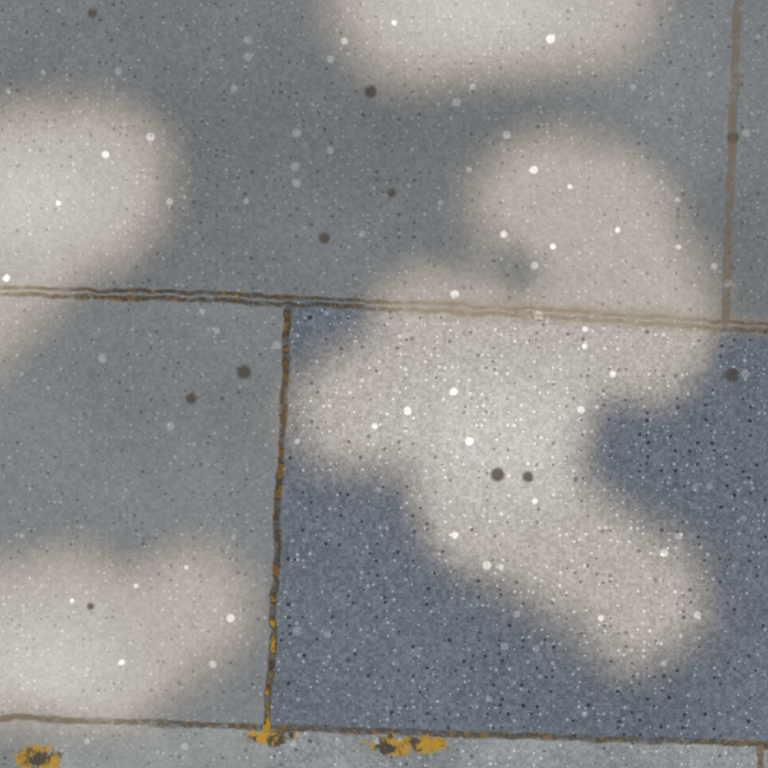
This texture is drawn by a WebGL 1 fragment shader. Its source:

```glsl
precision highp float;
// Worn grey paving slabs under dappled sunlight. Soft capsules form the pools
// of light, bent thin bands form the gritty joints, and layered value noise
// with jittered cell dots gives the stone its grain, glints, pits and moss.

uniform vec2 u_resolution;

const vec3 SHADE_COOL = vec3(0.405, 0.430, 0.465);
const vec3 SHADE_GREY = vec3(0.455, 0.468, 0.475);
const vec3 SUN_STONE = vec3(0.705, 0.680, 0.655);
const vec3 SUN_GLOW = vec3(0.085, 0.087, 0.092);
const vec3 JOINT_DARK = vec3(0.27, 0.245, 0.21);
const vec3 JOINT_SUN = vec3(0.61, 0.54, 0.46);
const vec3 RUST = vec3(0.50, 0.36, 0.20);
const vec3 MOSS = vec3(0.72, 0.54, 0.17);
const float PENUMBRA = 0.048;
const float GRAIN = 0.13;

float hash(vec2 p) {
  vec3 q = fract(vec3(p.xyx) * 0.1031);
  q += dot(q, q.yzx + 33.33);
  return fract((q.x + q.y) * q.z);
}

float noise(vec2 p) {
  vec2 i = floor(p), f = fract(p);
  f = f * f * (3.0 - 2.0 * f);
  return mix(mix(hash(i), hash(i + vec2(1, 0)), f.x),
             mix(hash(i + vec2(0, 1)), hash(i + vec2(1, 1)), f.x), f.y);
}

float fbm(vec2 p) {
  float sum = 0.0, amp = 0.5;
  for (int i = 0; i < 4; i++) {
    sum += amp * noise(p);
    p = mat2(1.6, 1.2, -1.2, 1.6) * p + 7.3;
    amp *= 0.5;
  }
  return sum / 0.9375;
}

// Shadow left by one capsule of light: 0 inside, 1 outside.
float outside(vec2 p, vec2 a, vec2 b, float radius) {
  vec2 ab = b - a;
  float t = clamp(dot(p - a, ab) / dot(ab, ab), 0.0, 1.0);
  return smoothstep(radius - PENUMBRA, radius + PENUMBRA, length(p - a - ab * t));
}

float glow(vec2 p, vec2 centre, vec2 size) {
  vec2 d = (p - centre) / size;
  return exp(-dot(d, d));
}

float band(float d, float halfWidth, float soft) {
  return 1.0 - smoothstep(halfWidth - soft, halfWidth + soft, abs(d));
}

// Random dots, one per cell, present where the hash is below the density.
float specks(vec2 p, float cells, float density, float seed) {
  vec2 id = floor(p * cells) + seed;
  vec2 jitter = 0.3 + 0.4 * vec2(hash(id + 3.1), hash(id + 8.7));
  float radius = mix(0.12, 0.28, hash(id + 5.9));
  float soft = max(0.1, cells / u_resolution.y);
  float dot1 = 1.0 - smoothstep(radius - soft, radius + soft, length(fract(p * cells) - jitter));
  return dot1 * step(hash(id), density);
}

float sunlight(vec2 p) {
  float s = outside(p, vec2(0.55, 1.01), vec2(0.74, 1.02), 0.115);
  s *= outside(p, vec2(-0.05, 0.74), vec2(0.115, 0.765), 0.105);
  s *= outside(p, vec2(-0.06, 0.56), vec2(0.04, 0.67), 0.065);
  s *= outside(p, vec2(0.71, 0.73), vec2(0.77, 0.71), 0.088);
  s *= outside(p, vec2(0.80, 0.68), vec2(0.85, 0.60), 0.085);
  s *= outside(p, vec2(0.56, 0.57), vec2(0.84, 0.555), 0.075);
  s *= outside(p, vec2(0.47, 0.47), vec2(0.69, 0.48), 0.085);
  s *= outside(p, vec2(0.64, 0.45), vec2(0.66, 0.37), 0.10);
  s *= outside(p, vec2(0.64, 0.34), vec2(0.84, 0.215), 0.078);
  s *= outside(p, vec2(-0.05, 0.16), vec2(0.09, 0.17), 0.105);
  s *= outside(p, vec2(0.15, 0.14), vec2(0.25, 0.21), 0.078);
  float notch = 0.75 * glow(p, vec2(0.665, 0.642), vec2(0.032, 0.026));
  return (1.0 - s) * (1.0 - notch);
}

void main() {
  vec2 p = gl_FragCoord.xy / u_resolution;
  float px = 1.0 / u_resolution.y;
  vec2 warp = vec2(fbm(p * 9.0), fbm(p * 9.0 + 31.0)) - 0.5;
  float sun = sunlight(p + warp * 0.035);

  // Signed distances to the joints
  float wobble = (fbm(p * 45.0) - 0.5) * 0.008;
  float midD = p.y - (0.622 - 0.026 * p.x - 0.023 * p.x * p.x) + wobble;
  float lowD = p.y - (0.066 - 0.036 * p.x) + wobble;
  float leftD = p.x - (0.346 + 0.049 * p.y) + wobble;
  float rightD = p.x - (0.944 + 0.04 * (p.y - 0.577)) + wobble * 0.6;
  float lower = 1.0 - smoothstep(-0.004, 0.004, midD);
  float kerb = 1.0 - smoothstep(-0.004, 0.004, lowD);
  float coolSlab = lower * smoothstep(-0.004, 0.004, leftD);

  // Stone tone, slab by slab, then sunlight
  vec3 shade = mix(SHADE_GREY, SHADE_COOL, coolSlab);
  shade += 0.05 * glow(p, vec2(0.88, 0.92), vec2(0.16, 0.13)) + 0.07 * (fbm(p * 6.0) - 0.5);
  shade += 0.03 * lower * (1.0 - coolSlab);
  shade = mix(shade, vec3(0.56, 0.57, 0.57) + warp.x * 0.2, kerb * 0.85);
  float hot = glow(p, vec2(0.66, 0.43), vec2(0.15, 0.10)) + glow(p, vec2(0.03, 0.74), vec2(0.12, 0.08))
            + glow(p, vec2(0.06, 0.13), vec2(0.11, 0.08)) + glow(p, vec2(0.62, 0.99), vec2(0.13, 0.06));
  vec3 col = mix(shade, SUN_STONE + SUN_GLOW * hot, sun);
  col += vec3(0.018, 0.004, -0.012) * sun * (1.0 - sun) * 4.0;

  // Grain, pits and glints
  float rough = mix(0.65, 1.2, coolSlab);
  col += GRAIN * rough * (0.6 * noise(p * 230.0) + 0.4 * noise(p * 410.0 + 9.0) - 0.5);
  col += 0.13 * rough * specks(p, 120.0, 0.16, 11.0);
  col -= 0.13 * rough * specks(p, 105.0, 0.10, 47.0);
  col += 0.28 * specks(p, 48.0, 0.045, 83.0) * (0.4 + 0.6 * sun);
  col = mix(col, JOINT_DARK, 0.7 * specks(p, 30.0, 0.012, 129.0));

  // Joints: dark cracks, sandy where the sun reaches them
  float grit = fbm(p * 110.0);
  float worn = smoothstep(0.25, 0.58, grit);
  float aa = max(0.0025, px);
  float middle = max(band(midD - 0.004, 0.0025, aa), band(midD + 0.005, 0.003, aa));
  float left = band(leftD, 0.0045, aa) * lower * (1.0 - kerb);
  float right = band(rightD, 0.005, aa) * (1.0 - lower);
  float joint = max(max(middle * mix(0.9, 0.55, smoothstep(0.4, 0.6, p.x)), left), right * 0.6);
  joint = max(joint, band(lowD, 0.004, aa) * 0.75);
  joint = max(joint, band(p.x - 0.99, 0.004, aa) * kerb * 0.7);
  float sandy = 0.85 * max(sun, 0.55 * right);
  vec3 fill = mix(JOINT_DARK, JOINT_SUN, sandy);
  fill = mix(fill, RUST, (1.0 - sandy) * smoothstep(0.5, 0.72, grit) * 0.8);
  col = mix(col, JOINT_SUN, 0.4 * band(midD, 0.013, 0.008) * smoothstep(0.42, 0.6, p.x));
  col = mix(col, fill, joint * (0.5 + 0.5 * worn));

  // Ochre moss along the lower edge and up the left joint
  float patches = glow(p, vec2(0.05, 0.012), vec2(0.045, 0.028)) + glow(p, vec2(0.53, 0.03), vec2(0.085, 0.022))
                + glow(p, vec2(0.35, 0.04), vec2(0.045, 0.018)) + 0.75 * left * smoothstep(0.4, 0.15, p.y);
  float moss = smoothstep(0.48, 0.72, patches * (0.45 + 0.75 * grit));
  vec3 mossTone = mix(JOINT_DARK, MOSS, smoothstep(0.32, 0.62, fbm(p * 85.0 + 19.0)));
  col = mix(col, mossTone, moss * 0.85);

  gl_FragColor = vec4(clamp(col, 0.0, 1.0), 1.0);
}
```
